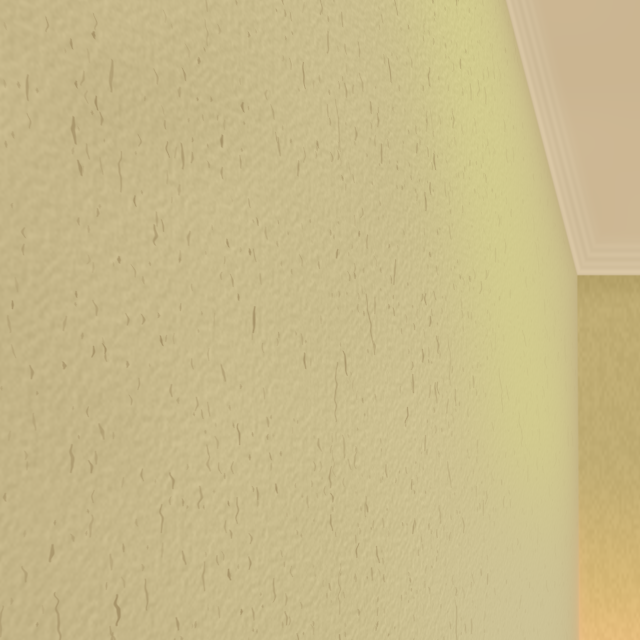
Reproduce this texture procedurally as a WebGL 2 fragment shader.

```glsl
#version 300 es
precision highp float;

uniform vec2 u_resolution;
out vec4 fragColor;

const float CORNER_X = 0.902;
const float CORNICE_Y = 0.57;

float hash(vec2 p) {
  return fract(sin(dot(p, vec2(127.1, 311.7))) * 43758.5453);
}

float noise(vec2 p) {
  vec2 i = floor(p);
  vec2 f = fract(p);
  f = f * f * (3.0 - 2.0 * f);
  return mix(mix(hash(i), hash(i + vec2(1, 0)), f.x),
             mix(hash(i + vec2(0, 1)), hash(i + vec2(1, 1)), f.x), f.y);
}

// Scattered vertical gouges; sizes are in wall units and shrink with depth.
float gouges(vec2 wall, float depth, vec2 cell, float halfLength, float halfWidth, float share, float seed) {
  vec2 toScreen = cell * vec2(depth * depth, depth);
  vec2 grid = wall / cell;
  vec2 base = floor(grid);
  float blur = 0.0019;
  float mask = 0.0;
  for (int j = -1; j <= 1; j++) {
    for (int i = -1; i <= 1; i++) {
      vec2 id = base + vec2(i, j);
      vec2 key = id + seed;
      float cluster = 0.45 + 1.1 * noise(id * 0.37 + seed);
      if (hash(key) > share * cluster) continue;
      vec2 centre = id + vec2(hash(key + 17.3), hash(key + 41.9));
      vec2 d = (grid - centre) * toScreen;
      float size = hash(key + 73.1);
      float reach = halfLength * depth * mix(0.15, 1.0, size * size);
      float wobble = noise(vec2(d.y * 90.0, hash(key + 5.7) * 50.0)) - 0.5;
      d.x += d.y * (hash(key + 29.5) - 0.3) * 0.2 + wobble * 0.005 * depth;
      float width = halfWidth * depth * depth * mix(0.5, 1.1, hash(key + 91.7));
      width *= 1.0 - 0.5 * smoothstep(0.0, reach, abs(d.y));
      float dist = length(vec2(d.x, max(abs(d.y) - reach, 0.0)));
      float strength = mix(0.4, 1.0, hash(key + 57.3));
      mask = max(mask, strength * (1.0 - smoothstep(width - blur, width + blur, dist)));
    }
  }
  return mask;
}

vec3 plasterWall(vec2 uv, float edge) {
  float depth = 1.5 - min(uv.x, 1.0);
  vec2 wall = vec2(1.0, uv.y - 0.3) / depth;

  // Broad light across the wall
  vec3 color = mix(vec3(0.772, 0.712, 0.535), vec3(0.795, 0.745, 0.56), smoothstep(0.05, 0.65, uv.x));
  color += (noise(uv * 6.0) - 0.5) * 0.018;
  float offset = (uv.x - 0.81 + (uv.y - 0.5) * 0.17) / 0.1;
  float glow = exp(-offset * offset) * smoothstep(-0.1, 0.4, uv.y);
  color = mix(color, vec3(0.83, 0.805, 0.555), glow * 0.85);
  float lowRight = smoothstep(0.55, 0.85, uv.x) * (1.0 - smoothstep(0.0, 0.35, uv.y));
  color = mix(color, vec3(0.81, 0.77, 0.6), lowRight * 0.7);

  // Fine relief and gouges
  float fade = 1.0 - 0.8 * smoothstep(0.62, 0.86, uv.x);
  vec2 grain = wall * vec2(230.0, 130.0);
  float relief = noise(grain) - noise(grain + vec2(0.45, -0.45));
  relief += 0.5 * (noise(grain * 2.1) - 0.5);
  color += relief * 0.04 * fade;
  float marks = gouges(wall, depth, vec2(0.022, 0.053), 0.019, 0.0016, 0.36, 3.0);
  marks = max(marks, 0.65 * gouges(wall, depth, vec2(0.014, 0.03), 0.009, 0.0012, 0.38, 120.0));
  marks = max(marks, 0.85 * gouges(wall, depth, vec2(0.06, 0.15), 0.055, 0.0011, 0.25, 260.0));
  color = mix(color, vec3(0.60, 0.515, 0.35), marks * 0.75 * fade);

  // Soft shade along the far edge
  float shade = exp(-max(edge - uv.x, 0.0) / 0.017);
  return mix(color, vec3(0.745, 0.67, 0.50), shade * 0.65);
}

vec3 corniceAndCeiling(vec2 uv, float edge) {
  float band = min(uv.x - edge, (uv.y - CORNICE_Y) * 0.85);
  vec3 color = mix(vec3(0.815, 0.74, 0.605), vec3(0.80, 0.715, 0.575), smoothstep(0.03, 0.06, band));
  float ridges = sin(band * 520.0) * (1.0 - smoothstep(0.025, 0.055, band));
  color += ridges * 0.013;
  color += 0.03 * exp(-pow((band - 0.006) / 0.004, 2.0));
  return color + (noise(uv * 9.0) - 0.5) * 0.012;
}

vec3 sideWall(vec2 uv) {
  vec3 color = mix(vec3(0.85, 0.725, 0.46), vec3(0.75, 0.675, 0.45), smoothstep(0.02, 0.32, uv.y));
  color = mix(color, vec3(0.92, 0.75, 0.50), 1.0 - smoothstep(-0.05, 0.1, uv.y));
  color -= 0.045 * smoothstep(CORNICE_Y - 0.05, CORNICE_Y, uv.y);
  return color + (noise(uv * vec2(260.0, 130.0)) - 0.5) * 0.035;
}

void main() {
  vec2 uv = gl_FragCoord.xy / u_resolution;
  float soft = 0.0018;
  float edge = CORNER_X - max(uv.y - CORNICE_Y, 0.0) * 0.26 + max(CORNICE_Y - uv.y, 0.0) * 0.006;

  vec3 beyond = mix(sideWall(uv), corniceAndCeiling(uv, edge),
                    smoothstep(CORNICE_Y - soft, CORNICE_Y + soft, uv.y));
  vec3 color = mix(plasterWall(uv, edge), beyond, smoothstep(edge - soft, edge + soft, uv.x));

  // Warm light catching the lower corner
  float warm = exp(-abs(uv.x - edge) / 0.006) * (1.0 - smoothstep(0.0, 0.28, uv.y));
  color = mix(color, vec3(0.92, 0.74, 0.53), warm * 0.7);
  fragColor = vec4(color, 1.0);
}
```
